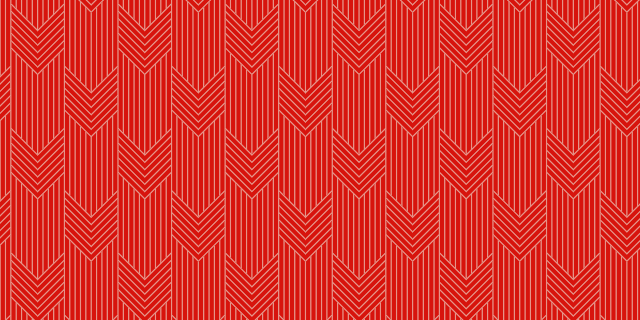
This pattern is drawn by a Shadertoy shader. Its source:

```glsl
// Fine pale pinstripes on red, broken by staggered bands of nested downward chevrons.

// Lengths are fractions of the canvas height
#define COLUMN_WIDTH 0.1674
#define COLUMN_START 0.0339
#define STRIPES 10.0
#define PERIOD 0.3890
#define BAND_HEIGHT 0.1372
#define BAND_GAPS 6.0
#define LOWEST_APEX 0.3784
#define LINE_WIDTH 0.0027
#define SOFTNESS 1.25
#define RED vec3(0.845, 0.08, 0.05)
#define CREAM vec3(0.92, 0.80, 0.75)

// Share of a filter footprint covered by a line whose centre is d away
float lineCoverage(float d, float footprint) {
    float halfLine = 0.5 * LINE_WIDTH;
    float halfFoot = 0.5 * footprint;
    float overlap = min(halfLine, d + halfFoot) - max(-halfLine, d - halfFoot);
    return clamp(overlap / footprint, 0.0, 1.0);
}

void mainImage(out vec4 fragColor, in vec2 fragCoord) {
    vec2 p = fragCoord / iResolution.y;
    float footprint = SOFTNESS / iResolution.y;

    // Columns, mirrored about their centre line
    float column = (p.x - COLUMN_START) / COLUMN_WIDTH;
    float side = abs(fract(column) - 0.5) * COLUMN_WIDTH;
    float stagger = 0.5 * PERIOD * mod(floor(column), 2.0);

    // Height along the V, measured from the middle of the nearest band
    float middle = LOWEST_APEX + 0.5 * BAND_HEIGHT + stagger;
    float v = mod(p.y - side - middle + 0.5 * PERIOD, PERIOD) - 0.5 * PERIOD;

    // Nested chevrons, including both edges of the band
    float gap = BAND_HEIGHT / BAND_GAPS;
    float nearest = clamp(round(v / gap), -0.5 * BAND_GAPS, 0.5 * BAND_GAPS);
    float chevron = lineCoverage(abs(v - nearest * gap) * 0.7071, footprint);

    // Pinstripes outside the band
    float spacing = COLUMN_WIDTH / STRIPES;
    float stripe = lineCoverage(abs(side - round(side / spacing) * spacing), footprint);
    float outside = (abs(v) - 0.5 * BAND_HEIGHT) * 0.7071;
    stripe *= clamp(outside / footprint + 0.5, 0.0, 1.0);

    // Column borders run unbroken
    float border = lineCoverage(0.5 * COLUMN_WIDTH - side, footprint);

    float ink = max(chevron, max(stripe, border));
    fragColor = vec4(mix(RED, CREAM, ink), 1.0);
}
```
